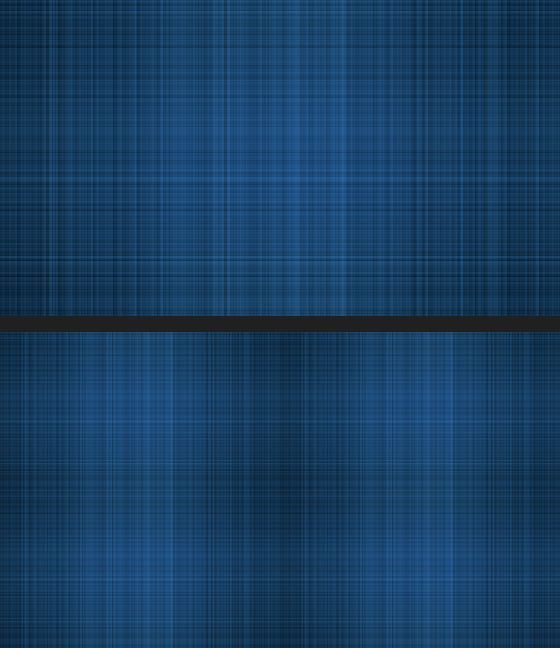
Top, the tile; bottom, the same tile 2 across and 2 down.
Give the GLSL for this pattern, as a WebGL 1 fragment shader.

```glsl
precision highp float;
// Fine blue woven cloth: irregular vertical and horizontal threads crossing.
// Each direction sums wrapped 1D gradient noise, a random tone per thread and
// dark gaps between threads; a periodic glow lights the middle of the tile.

uniform vec2 u_resolution;

const vec2  THREAD_COUNT = vec2(192.0, 120.0); // threads across and down
const vec2  THREAD_VARIATION = vec2(0.20, 0.18);
const vec2  STREAK_DEPTH = vec2(0.24, 0.15);
const vec2  BAND_DEPTH = vec2(0.17, 0.05);
const vec2  BAND_COUNT = vec2(14.0, 9.0);
const float NEIGHBOUR_CONTRAST = 0.25; // sets a thread apart from the next ones
const float GAP_WIDTH = 0.20;          // half width, as a share of one thread
const float GAP_DEPTH = 0.14;
const float SLUB_DEPTH = 0.11;         // rare pale threads
const float SLUB_RARITY = 0.88;
const vec2  GLOW_DEPTH = vec2(0.34, 0.15);
const float MID_TONE = 0.55;
const vec3  DARK_BLUE = vec3(0.028, 0.115, 0.190);
const vec3  LIGHT_BLUE = vec3(0.155, 0.385, 0.600);
const vec3  CENTRE_TINT = vec3(-0.004, -0.006, 0.016);
const float TAU = 6.28319;

float hash(float n, float seed) {
  return fract(sin(n * 12.9898 + seed * 78.233) * 43758.5);
}

// 1D gradient noise that wraps after a whole number of cells.
float gradientNoise(float x, float cells, float seed) {
  float s = x * cells;
  float i = floor(s);
  float f = s - i;
  float g0 = hash(mod(i, cells), seed) * 2.0 - 1.0;
  float g1 = hash(mod(i + 1.0, cells), seed) * 2.0 - 1.0;
  float blend = f * f * f * (f * (f * 6.0 - 15.0) + 10.0);
  return mix(g0 * f, g1 * (f - 1.0), blend);
}

// Fine streaks, from groups of threads down to single fibres.
float streaks(float x, float count, float seed) {
  float sum = 0.0;
  float cells = floor(count / 4.0);
  for (int octave = 0; octave < 3; octave++) {
    sum += 0.5 * gradientNoise(x, cells, seed + float(octave));
    cells = cells * 2.0 + 1.0;
  }
  return sum;
}

// Random tone of thread i, kept different from its neighbours.
float threadTone(float i, float count, float variation, float seed) {
  float here = hash(mod(i, count), seed) - 0.5;
  float before = hash(mod(i - 1.0, count), seed) - 0.5;
  float after = hash(mod(i + 1.0, count), seed) - 0.5;
  float tone = variation * (here - NEIGHBOUR_CONTRAST * (before + after));
  return tone + SLUB_DEPTH * step(SLUB_RARITY, hash(mod(i, count), seed + 1.0));
}

// Tone of one thread direction; pixel is the pixel size along x.
float threads(float x, float count, float variation, float pixel, float seed) {
  float s = x * count;
  float i = floor(s);
  float f = s - i;
  float soft = clamp(count * pixel, 0.02, 1.0);

  // Thread body, blended into the next one over a pixel.
  float tone = mix(threadTone(i, count, variation, seed),
                   threadTone(i + 1.0, count, variation, seed),
                   smoothstep(1.0 - soft, 1.0, f));

  // Gap of random depth centred on each thread boundary.
  float edge = mod(floor(s + 0.5), count);
  float gapDistance = min(f, 1.0 - f);
  float gap = 1.0 - smoothstep(GAP_WIDTH - 0.5 * soft, GAP_WIDTH + 0.5 * soft, gapDistance);
  return tone - GAP_DEPTH * gap * mix(0.4, 1.0, hash(edge, seed + 2.0));
}

void main() {
  vec2 uv = gl_FragCoord.xy / u_resolution;
  vec2 pixel = 1.0 / u_resolution;

  // Periodic glow: bright middle, dark sides and corners.
  vec2 glow = 0.5 - 0.5 * cos(TAU * uv);
  float tone = MID_TONE + dot(glow - 0.5, GLOW_DEPTH);

  // Faint broad bands, then fine streaks.
  tone += BAND_DEPTH.x * gradientNoise(uv.x, BAND_COUNT.x, 31.0);
  tone += BAND_DEPTH.y * gradientNoise(uv.y, BAND_COUNT.y, 37.0);
  tone += STREAK_DEPTH.x * streaks(uv.x, THREAD_COUNT.x, 6.0);
  tone += STREAK_DEPTH.y * streaks(uv.y, THREAD_COUNT.y, 20.0);

  // Crossing threads.
  tone += threads(uv.x, THREAD_COUNT.x, THREAD_VARIATION.x, pixel.x, 3.0);
  tone += threads(uv.y, THREAD_COUNT.y, THREAD_VARIATION.y, pixel.y, 17.0);

  // Blue ramp, teal at the sides and purer blue in the middle.
  vec3 color = mix(DARK_BLUE, LIGHT_BLUE, clamp(tone, -0.15, 1.2));
  color += CENTRE_TINT * (glow.x * glow.y - 0.25);
  gl_FragColor = vec4(clamp(color, 0.0, 1.0), 1.0);
}
```
